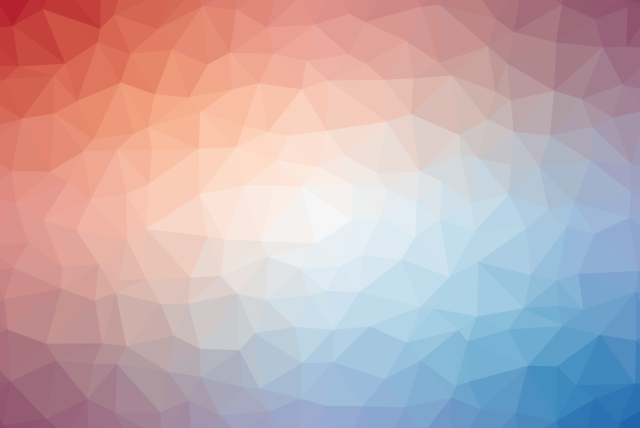
This background is drawn by a WebGL 2 fragment shader. Its source:

```glsl
#version 300 es
precision highp float;

#define ROWS 12.0
#define JITTER 0.41
#define FACET_SHIFT 0.022
#define VERTICAL_SHARE 0.5

uniform vec2 u_resolution;
out vec4 outColor;

// Diverging ramp from red through white to blue
const int STOPS = 9;
const vec3 RAMP[STOPS] = vec3[STOPS](
    vec3(178, 24, 43), vec3(214, 96, 77), vec3(244, 165, 130),
    vec3(253, 219, 199), vec3(247, 247, 247), vec3(209, 229, 240),
    vec3(146, 197, 222), vec3(67, 147, 195), vec3(33, 102, 172));

// Linear RGB to white-relative XYZ, by columns
const mat3 RGB_TO_XYZ = mat3(
    0.4339, 0.2126, 0.0178,
    0.3762, 0.7152, 0.1095,
    0.1899, 0.0722, 0.8727);

vec2 hash2(vec2 p) {
    vec2 q = vec2(dot(p, vec2(127.1, 311.7)), dot(p, vec2(269.5, 183.3)));
    return fract(sin(q) * 43758.5453);
}

// Cube-root XYZ: mixing here equals mixing in CIE Lab
vec3 toPerceptual(vec3 srgb) {
    vec3 lin = pow((srgb + 0.055) / 1.055, vec3(2.4));
    return pow(RGB_TO_XYZ * lin, vec3(1.0 / 3.0));
}

vec3 toSrgb(vec3 c) {
    vec3 lin = max(inverse(RGB_TO_XYZ) * (c * c * c), 0.0);
    return clamp(1.055 * pow(lin, vec3(1.0 / 2.4)) - 0.055, 0.0, 1.0);
}

vec3 ramp(float t) {
    float s = clamp(t, 0.0, 1.0) * float(STOPS - 1);
    int i = min(int(s), STOPS - 2);
    vec3 low = toPerceptual(RAMP[i] / 255.0);
    vec3 high = toPerceptual(RAMP[i + 1] / 255.0);
    return mix(low, high, s - float(i));
}

// One ramp runs rightward, the other downward
vec3 facetColor(vec2 uv) {
    return toSrgb(mix(ramp(uv.x), ramp(1.0 - uv.y), VERTICAL_SHARE));
}

vec2 meshPoint(vec2 id) {
    return id + 0.5 + JITTER * (2.0 * hash2(id) - 1.0);
}

float cross2(vec2 a, vec2 b) {
    return a.x * b.y - a.y * b.x;
}

// Signed roundness of a triangle, negative when it is flipped
float quality(vec2 a, vec2 b, vec2 c) {
    vec2 ab = b - a, bc = c - b, ca = a - c;
    return cross2(ab, c - a) / (dot(ab, ab) + dot(bc, bc) + dot(ca, ca));
}

float edgeDistance(vec2 p, vec2 a, vec2 b) {
    return cross2(p - a, normalize(b - a));
}

// Adds the colour of one triangle, weighted by its pixel coverage
void addFacet(inout vec4 sum, vec2 p, vec2 a, vec2 b, vec2 c, vec2 size, float pixel) {
    float d = max(edgeDistance(p, a, b), max(edgeDistance(p, b, c), edgeDistance(p, c, a)));
    float cover = clamp(0.5 - d / pixel, 0.0, 1.0);
    if (cover > 0.0) {
        vec2 center = (a + b + c) / 3.0;
        vec2 shift = FACET_SHIFT * (hash2(floor(center * 64.0)) - 0.5);
        sum += cover * vec4(facetColor(center / size + shift), 1.0);
    }
}

void main() {
    float pixel = ROWS / u_resolution.y;
    vec2 p = gl_FragCoord.xy * pixel;
    vec2 size = u_resolution * pixel;
    vec2 cell = floor(p - 0.5);
    vec4 sum = vec4(0.0);

    // Split each nearby quad along the diagonal giving rounder triangles
    for (int y = -1; y <= 1; y++) {
        for (int x = -1; x <= 1; x++) {
            vec2 id = cell + vec2(x, y);
            vec2 a = meshPoint(id);
            vec2 b = meshPoint(id + vec2(1, 0));
            vec2 c = meshPoint(id + vec2(1, 1));
            vec2 d = meshPoint(id + vec2(0, 1));
            float splitAC = min(quality(a, b, c), quality(a, c, d));
            float splitBD = min(quality(a, b, d), quality(b, c, d));
            if (splitAC > splitBD) {
                addFacet(sum, p, a, b, c, size, pixel);
                addFacet(sum, p, a, c, d, size, pixel);
            } else {
                addFacet(sum, p, a, b, d, size, pixel);
                addFacet(sum, p, b, c, d, size, pixel);
            }
        }
    }
    outColor = vec4(sum.rgb / max(sum.a, 0.001), 1.0);
}
```
